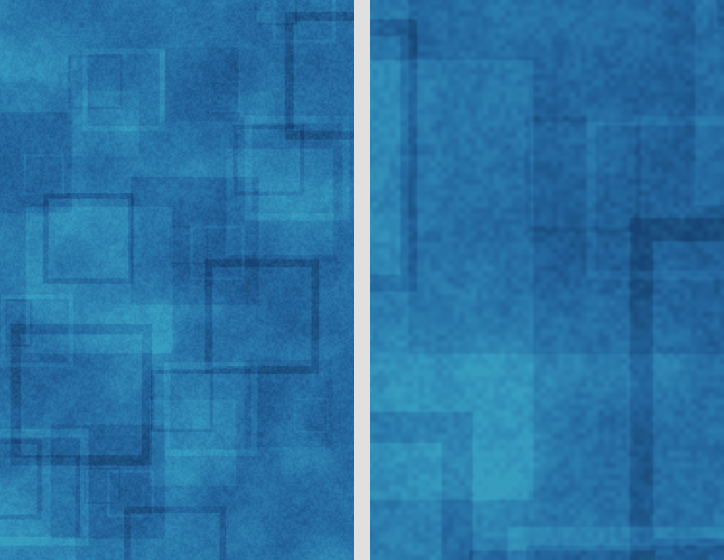
Left, the full canvas; right, a detail of the centre.
Write a Shadertoy shader that draws this background.

```glsl
// Worn blue paper covered with overlapping translucent squares, some solid, some outlined.
// Each family of squares is spread by a low-discrepancy sequence and shifts a single tone,
// which is mottled by fractal noise and grain, then mapped onto a blue ramp.

float hash(vec2 p) {
    vec3 q = fract(vec3(p.xyx) * 0.1031);
    q += dot(q, q.yzx + 33.33);
    return fract((q.x + q.y) * q.z);
}

float noise(vec2 p) {
    vec2 cell = floor(p);
    vec2 f = fract(p);
    f = f * f * (3.0 - 2.0 * f);
    float low = mix(hash(cell), hash(cell + vec2(1.0, 0.0)), f.x);
    float high = mix(hash(cell + vec2(0.0, 1.0)), hash(cell + 1.0), f.x);
    return mix(low, high, f.y);
}

float fbm(vec2 p) {
    float sum = 0.0;
    float amplitude = 0.5;
    for (int i = 0; i < 5; i++) {
        sum += amplitude * noise(p);
        p = mat2(1.6, 1.2, -1.2, 1.6) * p + 17.3;
        amplitude *= 0.5;
    }
    return sum / 0.97;
}

// Coverage of a square ring; a border as wide as the square fills it.
float squareRing(vec2 p, float halfSize, float border) {
    float edge = max(abs(p.x), abs(p.y)) - halfSize;
    float band = abs(edge + border * 0.5) - border * 0.5;
    float blur = max(0.7 / iResolution.y, 0.001);
    return 1.0 - smoothstep(-blur, blur, band);
}

// Summed coverage of a family, ordered from large and strong to small and faint.
float squareFamily(vec2 p, vec2 start, int count, vec2 halfRange, float falloff, vec2 borderRange) {
    float aspect = iResolution.x / iResolution.y;
    float sum = 0.0;
    for (int i = 0; i < count; i++) {
        float rank = (float(i) + 0.5) / float(count);
        float bigness = pow(1.0 - rank, falloff);
        vec2 center = fract(start + float(i) * vec2(0.7549, 0.5698)) * vec2(aspect, 1.0);
        float halfSize = mix(halfRange.x, halfRange.y, bigness);
        float border = halfSize * 2.0 * mix(borderRange.x, borderRange.y, bigness);
        float strength = mix(0.45, 1.0, sqrt(bigness)) * (0.8 + 0.35 * hash(start * 91.0 + float(i)));
        sum += strength * squareRing(p - center, halfSize, border);
    }
    return sum;
}

// Blue ramp from deep navy (0) to pale cyan (1).
vec3 blueRamp(float tone) {
    return vec3(0.11 + 0.09 * tone, 0.33 + 0.25 * tone, 0.51 + 0.22 * pow(max(tone, 0.0), 0.6) + 0.15 * min(tone, 0.0));
}

void mainImage(out vec4 fragColor, in vec2 fragCoord) {
    vec2 p = fragCoord / iResolution.y;

    // Uneven ink: broad clouds, smaller stains and pale scuffs
    float clouds = fbm(p * 4.5 + 3.7);
    float stains = fbm(p * 17.0 + 41.0);
    float tone = 0.43 + 0.6 * (clouds - 0.5) + 0.45 * (stains - 0.5);
    tone += 0.2 * smoothstep(0.56, 0.78, fbm(p * 9.0 + 80.0));

    // Squares, printed with slight wear
    vec2 outline = vec2(0.05, 0.075);
    float squares = 0.24 * squareFamily(p, vec2(0.28, 0.50), 5, vec2(0.05, 0.14), 1.0, vec2(1.0));
    squares -= 0.25 * squareFamily(p, vec2(0.55, 0.57), 5, vec2(0.06, 0.12), 1.0, vec2(1.0));
    squares += 0.28 * squareFamily(p, vec2(0.085, 0.13), 11, vec2(0.027, 0.11), 1.5, outline);
    squares -= 0.38 * squareFamily(p, vec2(0.23, 0.295), 13, vec2(0.032, 0.133), 1.7, outline);
    tone += squares * (0.65 + 0.6 * stains);

    // Paper grain
    tone += 0.3 * (noise(p * 290.0) - 0.5) + 0.16 * (noise(p * 120.0 + 9.0) - 0.5);

    fragColor = vec4(blueRamp(clamp(tone, -0.25, 1.15)), 1.0);
}
```
